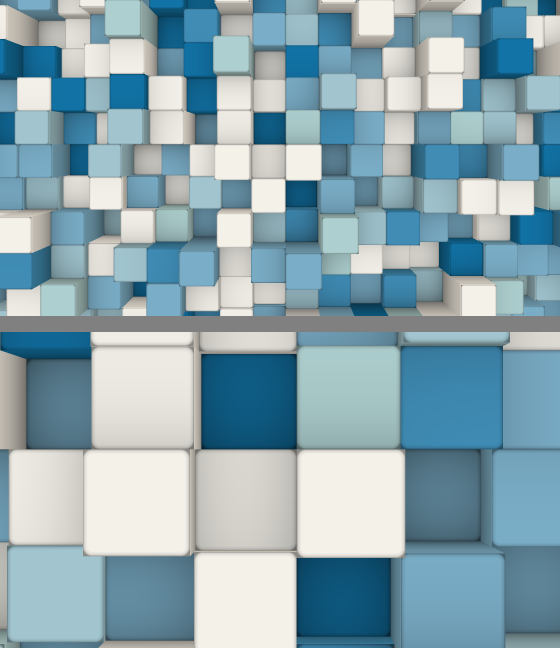
Top, the full canvas; bottom, a detail of the centre.
Give the GLSL for this background, as a WebGL 1 fragment shader.

```glsl
precision highp float;
// A wall of rounded blocks at random depths, seen head-on in perspective.
// Each view ray walks the grid outward from the vanishing point until it
// meets a front face or a side wall, which is shaded by nearby occlusion.

uniform vec2 u_resolution;

const float PITCH = 0.1035;                  // mean block size, canvas heights
const vec2 VANISHING_POINT = vec2(0.51, 0.543);
const float NEAREST = 0.89;
const float FARTHEST = 1.09;
const int MAX_STEPS = 8;
const int SAMPLES = 3;

const vec3 WHITE = vec3(0.955, 0.945, 0.915);
const vec3 DEEP_BLUE = vec3(0.07, 0.45, 0.65);
const vec3 MID_BLUE = vec3(0.25, 0.55, 0.71);
const vec3 LIGHT_BLUE = vec3(0.48, 0.68, 0.78);
const vec3 PALE_BLUE = vec3(0.63, 0.77, 0.81);
const vec3 PALE_TEAL = vec3(0.68, 0.81, 0.81);

float hash(vec2 cell, float seed) {
  vec3 q = fract(vec3(cell.xyx) * vec3(0.1031, 0.1030, 0.0973) + seed);
  q += dot(q, q.yzx + 33.33);
  return fract((q.x + q.y) * q.z);
}

// Depth of a front face: most blocks lie mid-way, a few stand out or sink.
float blockDepth(vec2 cell) {
  float x = 2.0 * hash(cell, 0.37) - 1.0;
  x *= 0.45 + 0.55 * abs(x);
  return mix(NEAREST, FARTHEST, 0.505 + 0.49 * x);
}

vec3 blockColor(vec2 cell) {
  float pick = hash(cell, 0.71);
  if (pick < 0.31) return WHITE;
  if (pick < 0.46) return DEEP_BLUE;
  if (pick < 0.57) return MID_BLUE;
  if (pick < 0.77) return LIGHT_BLUE;
  if (pick < 0.93) return PALE_BLUE;
  return PALE_TEAL;
}

float roundedBox(vec2 p, vec2 halfSize, float radius) {
  vec2 q = abs(p) - halfSize + radius;
  return length(max(q, 0.0)) + min(max(q.x, q.y), 0.0) - radius;
}

// Light left on a face beside a neighbour that rises above it.
float neighbourLight(vec2 cell, vec2 offset, float depth, float dist) {
  float rise = max(depth - blockDepth(cell + offset), 0.0);
  return 1.0 - 0.38 * (1.0 - exp(-14.0 * rise)) * exp(-2.6 * dist);
}

vec3 shadeFront(vec2 cell, vec2 local, float depth) {
  float light = neighbourLight(cell, vec2(-1.0, 0.0), depth, local.x);
  light *= neighbourLight(cell, vec2(1.0, 0.0), depth, 1.0 - local.x);
  light *= neighbourLight(cell, vec2(0.0, -1.0), depth, local.y);
  light *= neighbourLight(cell, vec2(0.0, 1.0), depth, 1.0 - local.y);

  // Rounded rim and the thin crevice outside it.
  float edge = roundedBox(local - 0.5, vec2(0.495), 0.08);
  light *= 1.0 - 0.12 * smoothstep(-0.045, 0.0, edge);
  light *= 1.0 - 0.35 * smoothstep(-0.012, 0.012, edge);
  return blockColor(cell) * light;
}

vec3 shadeSide(vec2 cell, vec2 normal, float depth) {
  float below = depth - blockDepth(cell);
  float gap = blockDepth(cell + normal) - depth;
  float facing = 0.79 + 0.06 * normal.y + 0.02 * normal.x;
  float light = mix(facing, 0.55, smoothstep(0.0, 0.17, below));
  light *= 1.0 - 0.22 * exp(-28.0 * max(gap, 0.0));
  light = mix(0.88, light, smoothstep(0.0, 0.008, below));
  return blockColor(cell) * light * mix(vec3(1.0), vec3(1.02, 0.99, 0.96), light);
}

// Walks the cells crossed by a ray whose grid position at depth t is ray * t.
vec3 traceBlocks(vec2 ray) {
  vec2 dir = step(0.0, ray) * 2.0 - 1.0;
  ray = dir * max(abs(ray), 0.0001);
  float t = NEAREST;
  vec2 cell = floor(ray * t);
  vec2 entry = vec2(0.0);
  for (int i = 0; i < MAX_STEPS; i++) {
    float front = blockDepth(cell);
    if (front <= t) return shadeSide(cell, -entry, t);
    vec2 crossing = (cell + max(dir, 0.0)) / ray;
    float leave = min(crossing.x, crossing.y);
    if (front < leave) return shadeFront(cell, ray * front - cell, front);
    entry = crossing.x < crossing.y ? vec2(dir.x, 0.0) : vec2(0.0, dir.y);
    cell += entry;
    t = leave;
  }
  return blockColor(cell) * 0.5;
}

void main() {
  // Average a small grid of samples for smooth edges.
  vec3 sum = vec3(0.0);
  for (int y = 0; y < SAMPLES; y++) {
    for (int x = 0; x < SAMPLES; x++) {
      vec2 jitter = (vec2(float(x), float(y)) + 0.5) / float(SAMPLES) - 0.5;
      vec2 point = gl_FragCoord.xy + jitter - VANISHING_POINT * u_resolution;
      sum += traceBlocks(point / (u_resolution.y * PITCH));
    }
  }
  gl_FragColor = vec4(sum / float(SAMPLES * SAMPLES), 1.0);
}
```
